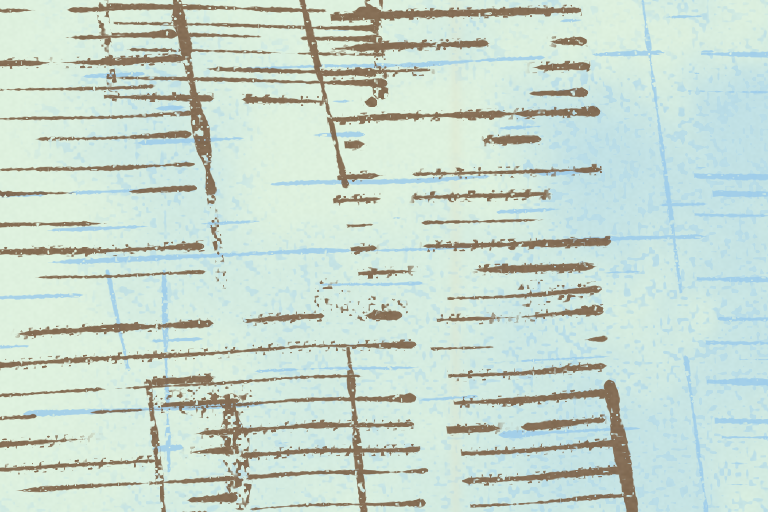
Give the GLSL for this pattern, as a WebGL 1 fragment shader.

```glsl
precision highp float;
// Worn block print: ragged brown rungs and rails over pale mint paper with blue strokes.
uniform vec2 u_resolution;

#define PAPER vec3(0.872, 0.945, 0.872)
#define WASH vec3(0.70, 0.85, 0.91)
#define BLUE vec3(0.60, 0.79, 0.92)
#define BROWN vec3(0.49, 0.385, 0.285)
#define THIN 0.0020
#define THICK 0.0056
#define BULB 0.009
#define ROUGHNESS 0.0045

float hash(vec2 p) {
  return fract(sin(dot(p, vec2(127.1, 311.7))) * 43758.55);
}

float noise(vec2 p) {
  vec2 i = floor(p), f = fract(p);
  f = f * f * (3.0 - 2.0 * f);
  return mix(mix(hash(i), hash(i + vec2(1, 0)), f.x),
             mix(hash(i + vec2(0, 1)), hash(i + vec2(1, 1)), f.x), f.y);
}

float fbm(vec2 p) {
  float sum = 0.0, amp = 0.5;
  for (int i = 0; i < 4; i++) {
    sum += amp * noise(p);
    p = p * 2.03 + 17.3;
    amp *= 0.5;
  }
  return sum / 0.9375;
}

float grain(vec2 p) {
  return 0.65 * noise(p * 190.0) + 0.35 * noise(p * 75.0 + 9.0);
}

// Antialiased coverage of a signed distance
float cover(float d) {
  float e = 0.8 / u_resolution.y;
  return 1.0 - smoothstep(-e, e, d);
}

// Ink left on the paper; a higher dryness leaves only specks
float wear(vec2 p, float dryness) {
  return smoothstep(dryness - 0.09, dryness + 0.09, grain(p));
}

// Stack of rungs; box = left, right, top, bottom; lean shifts the ends down the stack
float rungs(vec2 p, vec4 box, float count, float lean, float tilt, float gap, float bulb, float seed) {
  float pitch = (box.w - box.z) / count;
  float y = p.y + tilt * (p.x - box.x) + 0.007 * (noise(vec2(p.x * 5.0, seed)) - 0.5);
  float id = floor((y - box.z) / pitch);
  if (id < 0.0 || id >= count) return 0.0;
  vec2 key = vec2(id * 7.0, seed);
  float weight = hash(key + 1.0);
  float off = abs(y - box.z - (id + 0.5 + 0.42 * (hash(key) - 0.5)) * pitch);
  float shift = lean * (p.y - box.z);
  float fromStart = p.x - box.x - shift - 0.05 * hash(key + 2.0);
  float fromEnd = box.y + shift - p.x - 0.025 * hash(key + 3.0);

  // Uneven width, broken along its length and swelling towards the right end
  float w = mix(THIN, THICK, weight) * (0.55 + 0.9 * noise(vec2(p.x * 13.0, id * 5.0 + seed)));
  w += bulb * hash(key + 4.0) * exp(-max(fromEnd, 0.0) / 0.035);
  w *= sqrt(clamp(fromEnd / 0.012, 0.0, 1.0));
  float limit = gap * (0.5 + hash(key + 5.0));
  float pressed = smoothstep(limit - 0.08, limit + 0.08, noise(vec2(p.x * 9.0, id * 3.0 + seed)));
  w = mix(-0.003, w, pressed);
  float ends = max(-fromStart, -fromEnd);
  float rough = ROUGHNESS * (grain(p) - 0.5);
  float line = cover(max(off - w + rough, ends)) * wear(p, 0.2);

  // Dry speckled fringe beside the heavier rungs
  float fringe = cover(max(off - 0.011, ends)) * wear(p + seed, 0.68);
  return max(line, fringe * step(0.55, weight) * step(0.001, bulb) * pressed);
}

// Ragged bar from a to b
float rail(vec2 p, vec2 a, vec2 b, float width, float dryness) {
  vec2 ab = b - a;
  float t = clamp(dot(p - a, ab) / dot(ab, ab), 0.0, 1.0);
  float ragged = width * (0.35 + 1.2 * noise(p * vec2(12.0, 24.0) + a * 50.0));
  return cover(length(p - a - ab * t) - ragged + ROUGHNESS * (grain(p) - 0.5)) * wear(p, dryness);
}

void main() {
  // Height is one unit, y runs down from the top edge
  vec2 p = gl_FragCoord.xy / u_resolution.y;
  p.y = 1.0 - p.y;

  // Mottled paper
  float cloud = fbm(p * 3.2 + 4.0);
  float zone = 0.26 + 0.3 * smoothstep(0.85, 1.15, p.x) + 0.12 * (1.0 - smoothstep(0.2, 0.6, p.y));
  float wash = zone * smoothstep(0.3, 0.75, cloud);
  float specks = smoothstep(0.58, 0.78, grain(p * 0.75 + 3.0)) * (0.25 + zone) * smoothstep(0.25, 0.6, cloud);
  vec3 color = mix(PAPER, WASH, clamp(wash + 0.8 * specks, 0.0, 0.85));
  color += 0.022 * (grain(p + 5.0) - 0.5);
  color = mix(color, vec3(0.88, 0.88, 0.78), 0.3 * exp(-pow((p.x - 0.89) / 0.012, 2.0)));

  // Blue underprint
  float blue = rungs(p, vec4(1.33, 1.6, 0.0, 1.0), 25.0, 0.04, -0.02, 0.5, 0.0, 3.0);
  blue = max(blue, rungs(p, vec4(-0.1, 1.4, 0.05, 1.0), 13.0, 0.0, 0.04, 0.68, 0.0, 8.0));
  blue = max(blue, rail(p, vec2(1.255, 0.0), vec2(1.33, 0.57), 0.004, 0.3));
  blue = max(blue, rail(p, vec2(1.34, 0.7), vec2(1.38, 1.0), 0.004, 0.3));
  blue = max(blue, rail(p, vec2(0.21, 0.53), vec2(0.25, 0.72), 0.004, 0.3));
  blue = max(blue, rail(p, vec2(0.32, 0.53), vec2(0.33, 0.92), 0.004, 0.35));
  color = mix(color, BLUE, 0.8 * blue);

  // Brown rungs
  float ink = rungs(p, vec4(-0.1, 0.36, 0.0, 0.56), 11.0, 0.12, 0.02, 0.24, BULB, 11.0);
  ink = max(ink, rungs(p, vec4(0.18, 0.75, 0.0, 0.2), 7.0, 0.05, -0.02, 0.2, BULB, 23.0));
  ink = max(ink, rungs(p, vec4(0.6, 1.15, 0.02, 0.57), 11.0, 0.13, 0.03, 0.3, BULB, 37.0));
  ink = max(ink, rungs(p, vec4(-0.1, 0.81, 0.64, 1.1), 9.0, 0.1, 0.05, 0.22, BULB, 41.0));
  ink = max(ink, rungs(p, vec4(0.27, 0.47, 0.68, 1.06), 8.0, 0.05, 0.06, 0.3, BULB, 59.0));
  ink = max(ink, rungs(p, vec4(0.82, 1.18, 0.55, 1.06), 10.0, 0.15, 0.05, 0.26, BULB, 67.0));

  // Brown rails
  ink = max(ink, rail(p, vec2(0.345, 0.0), vec2(0.413, 0.37), 0.013, 0.3));
  ink = max(ink, rail(p, vec2(0.413, 0.38), vec2(0.435, 0.56), 0.011, 0.62));
  ink = max(ink, rail(p, vec2(0.59, 0.0), vec2(0.675, 0.36), 0.006, 0.25));
  ink = max(ink, rail(p, vec2(0.20, 0.0), vec2(0.22, 0.17), 0.012, 0.56));
  ink = max(ink, rail(p, vec2(0.73, 0.0), vec2(0.745, 0.18), 0.015, 0.5));
  ink = max(ink, rail(p, vec2(0.29, 0.75), vec2(0.32, 1.0), 0.008, 0.42));
  ink = max(ink, rail(p, vec2(0.68, 0.68), vec2(0.71, 1.0), 0.007, 0.35));
  ink = max(ink, rail(p, vec2(0.45, 0.79), vec2(0.47, 0.98), 0.021, 0.5));
  ink = max(ink, rail(p, vec2(1.19, 0.75), vec2(1.235, 1.0), 0.011, 0.25));

  // Dry patches where the block barely touched
  ink = max(ink, rail(p, vec2(0.32, 0.79), vec2(0.46, 0.78), 0.026, 0.66));
  ink = max(ink, rail(p, vec2(0.65, 0.58), vec2(0.79, 0.6), 0.026, 0.7));
  ink = max(ink, rail(p, vec2(1.03, 0.58), vec2(1.16, 0.56), 0.022, 0.66));
  color = mix(color, BROWN + 0.06 * (grain(p + 2.0) - 0.5), 0.92 * ink);

  gl_FragColor = vec4(color, 1.0);
}
```
